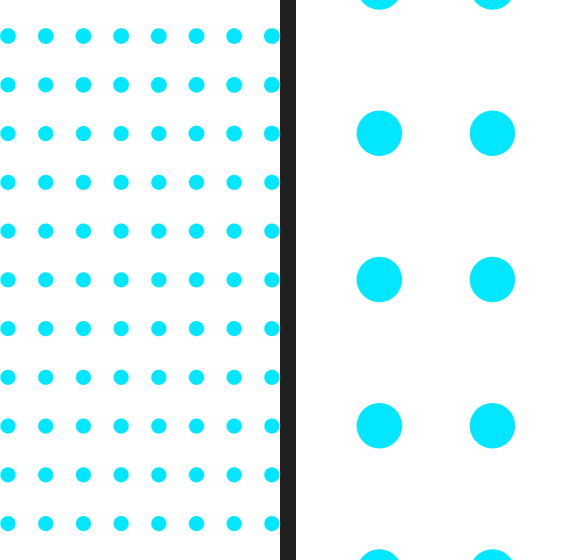
Left: the whole. Right: its middle third, enlarged.
Write a WebGL 1 fragment shader that draws this pattern.

```glsl
precision highp float;

uniform vec2 u_resolution;

float hash(vec2 p) {
  return fract(sin(dot(p, vec2(127.1, 311.7))) * 43758.5453);
}

// Value noise that roughens the rim of the worn dots
float noise(vec2 p) {
  vec2 cell = floor(p);
  vec2 f = fract(p);
  f = f * f * (3.0 - 2.0 * f);
  float low = mix(hash(cell), hash(cell + vec2(1.0, 0.0)), f.x);
  float high = mix(hash(cell + vec2(0.0, 1.0)), hash(cell + vec2(1.0, 1.0)), f.x);
  return mix(low, high, f.y);
}

void main() {
  // Canvas width is 1, y runs down from the top edge
  vec2 pos = vec2(gl_FragCoord.x, u_resolution.y - gl_FragCoord.y) / u_resolution.x;
  float pixel = 1.0 / u_resolution.x;

  // Nearest dot in a grid of 8 columns and 11 rows
  vec2 spacing = vec2(0.1346, 0.1741);
  vec2 firstDot = vec2(0.0288, 0.1289);
  vec2 id = floor((pos - firstDot) / spacing + 0.5);
  id = clamp(id, vec2(0.0), vec2(7.0, 10.0));
  vec2 offset = pos - firstDot - id * spacing;

  // Dots towards the top right are slightly larger, with a ragged rim
  float worn = step(2.8 * id.y - 0.9, id.x);
  float rough = (noise(offset * 260.0 + id * 17.0) - 0.5) * 0.0016;
  float radius = 0.027 + worn * (0.0011 + rough);

  float dist = length(offset) - radius;
  float coverage = 1.0 - smoothstep(-0.75 * pixel, 0.75 * pixel, dist);

  vec3 cyan = vec3(0.01, 0.90, 1.0);
  gl_FragColor = vec4(mix(vec3(1.0), cyan, coverage), 1.0);
}
```
